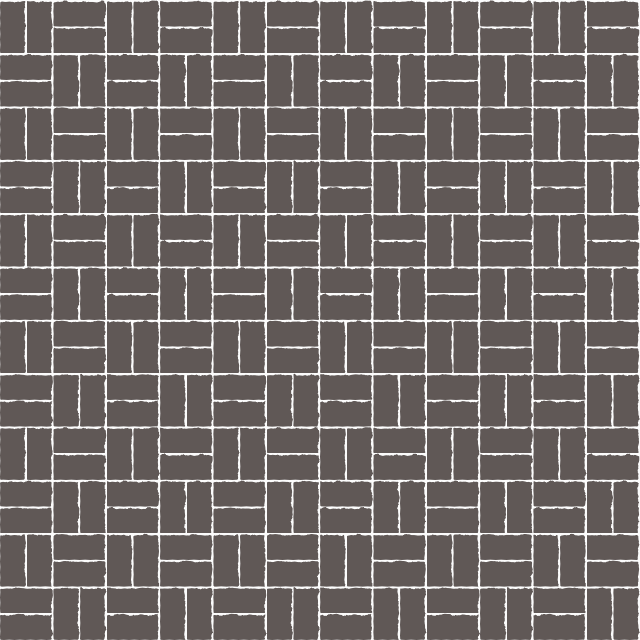
Give the GLSL for this pattern, as a Shadertoy shader.

```glsl
float hash(vec2 p) {
    return fract(sin(dot(p, vec2(12.7, 31.3))) * 437.58);
}

float triangleWave(float x) {
    return 4.0 * abs(fract(x) - 0.5) - 1.0;
}

// Jagged edge: layered waves with occasional deeper bumps
float chippedEdge(float t, float seed) {
    float bend = t + 0.03 * sin(17.0 * t + 40.0 * seed);
    float chips = 0.008 * triangleWave(bend * 2.7 + seed * 7.0)
                + 0.006 * triangleWave(bend * 6.1 + seed * 13.0)
                + 0.004 * triangleWave(bend * 14.3 + seed * 29.0);
    float bump = smoothstep(0.55, 1.0, sin(bend * 9.0 + seed * 51.0));
    return chips * mix(0.5, 1.3, fract(seed * 17.0)) - 0.017 * bump;
}

// Signed depth inside a brick, positive within
float brickDepth(vec2 p, vec2 size, float seed) {
    vec2 nearInset = 0.003 + 0.003 * vec2(triangleWave(p.y * 5.0 + seed * 11.0),
                                         triangleWave(p.x * 5.0 + seed * 19.0));
    vec2 farInset = 0.035 + vec2(chippedEdge(p.y, seed),
                                chippedEdge(p.x, fract(seed * 5.0 + 0.37)));
    vec2 edge = min(p - nearInset, size - p - farInset);
    float radius = 0.022;
    return radius - length(max(radius - edge, 0.0))
         + max(min(edge.x, edge.y) - radius, 0.0);
}

void mainImage(out vec4 fragColor, in vec2 fragCoord) {
    vec2 grid = fragCoord / iResolution.xy * 12.0;
    float pixel = 12.0 / min(iResolution.x, iResolution.y);

    // Basket weave: paired bricks turn in alternate cells, variation wraps every four
    vec2 cell = mod(floor(grid), 4.0);
    vec2 local = fract(grid);
    bool upright = mod(cell.x + cell.y, 2.0) > 0.5;
    vec2 size = upright ? vec2(0.5, 1.0) : vec2(1.0, 0.5);
    vec2 brick = floor(local / size);

    float seed = hash(cell * 2.0 + brick + 1.0);
    float depth = brickDepth(local - brick * size, size, seed);
    float coverage = clamp(depth / pixel + 0.5, 0.0, 1.0);

    vec3 mortar = vec3(0.99);
    vec3 stone = vec3(0.375, 0.345, 0.338);
    fragColor = vec4(mix(mortar, stone, coverage), 1.0);
}
```
